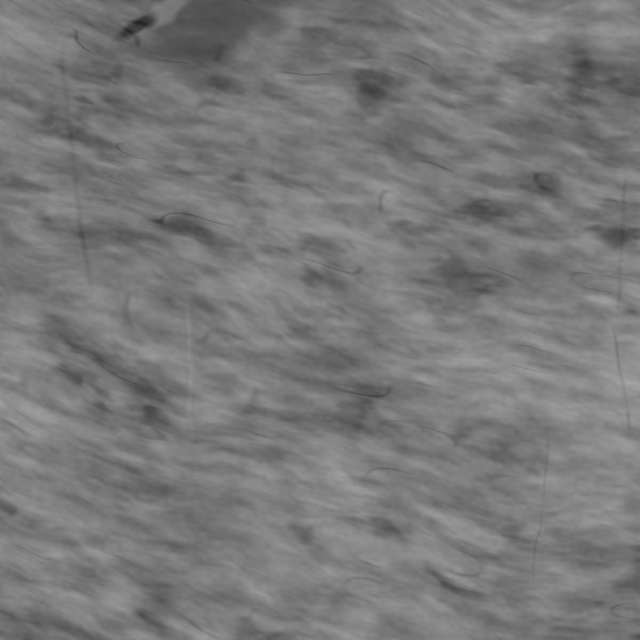
A WebGL 2 fragment shader for this texture:

```glsl
#version 300 es
precision highp float;

uniform vec2 u_resolution;
out vec4 fragColor;

// Integer hash, returned in -1..1
float hash(ivec2 cell, uint seed) {
  uvec2 c = uvec2(cell);
  uint h = c.x * 1597334677u ^ c.y * 3812015801u ^ seed * 2654435769u;
  h = (h ^ (h >> 16)) * 2246822519u;
  h = (h ^ (h >> 13)) * 3266489917u;
  h ^= h >> 16;
  return float(h >> 8) / 8388608.0 - 1.0;
}

float noise(vec2 p, uint seed) {
  ivec2 i = ivec2(floor(p));
  vec2 f = fract(p);
  f = f * f * (3.0 - 2.0 * f);
  float low = mix(hash(i, seed), hash(i + ivec2(1, 0), seed), f.x);
  float high = mix(hash(i + ivec2(0, 1), seed), hash(i + ivec2(1, 1), seed), f.x);
  return mix(low, high, f.y);
}

float fbm(vec2 p, uint seed, int octaves) {
  float sum = 0.0;
  float weight = 0.5;
  for (int k = 0; k < octaves; k++) {
    sum += weight * noise(p, seed + uint(k));
    p = p * 2.03 + 7.31;
    weight *= 0.5;
  }
  return sum;
}

// Coordinates that follow the slanted, slightly bending grain
vec2 grainSpace(vec2 p) {
  float bend = 0.38 * p.x - 0.09 * p.x * p.x;
  float warp = 0.022 * noise(p * 5.0, 11u) + 0.006 * noise(p * 17.0, 12u);
  return vec2(p.x - 0.3 * p.y, p.y + bend + warp);
}

// Soft rotated ellipse: 1 inside, 0 outside
float softEllipse(vec2 p, vec2 center, vec2 radii, float angle, float softness) {
  float c = cos(angle);
  float s = sin(angle);
  vec2 d = p - center;
  d = vec2(c * d.x + s * d.y, c * d.y - s * d.x) / radii;
  return 1.0 - smoothstep(1.0 - softness, 1.0 + softness, length(d));
}

// Thin wavering fissure running from bottom to top of a span
float fissure(vec2 p, vec2 span, float x, float slope, float width, uint seed) {
  float path = x + slope * (p.y - span.x);
  path += 0.009 * noise(vec2(p.y * 9.0, 0.5), seed) + 0.003 * noise(vec2(p.y * 40.0, 0.5), seed);
  float line = 1.0 - smoothstep(0.0, width, abs(p.x - path));
  float ends = smoothstep(span.x, span.x + 0.04, p.y) * (1.0 - smoothstep(span.y - 0.04, span.y, p.y));
  return line * ends * (0.6 + 0.4 * noise(vec2(p.y * 24.0, 2.5), seed));
}

// Short creases along the grain, drawn on the zero line of a noise
float creases(vec2 g, uint seed) {
  float ridge = 1.0 - smoothstep(0.0, 0.14, abs(noise(g * vec2(9.0, 34.0), seed)));
  return ridge * smoothstep(0.25, 0.75, noise(g * vec2(13.0, 24.0), seed + 1u));
}

float stoneTone(vec2 p) {
  vec2 g = grainSpace(p);

  // Clouds, bands and fine streaks
  float tone = 0.484;
  tone += 0.075 * fbm(p * vec2(4.0, 5.0), 21u, 4);
  tone += 0.036 * noise(g * vec2(8.0, 24.0), 31u);
  tone += 0.135 * fbm(g * vec2(18.0, 58.0), 41u, 3);
  tone += 0.012 * noise(p * 150.0, 51u);

  // Dark stains and small pits
  float stain = fbm(g * vec2(9.0, 19.0), 61u, 4);
  tone -= 0.12 * smoothstep(0.22, 0.65, stain);
  float pit = noise(g * vec2(24.0, 42.0), 71u);
  tone -= 0.09 * smoothstep(0.55, 0.95, pit) * smoothstep(-0.1, 0.4, stain);

  // Creases, stronger near the top
  tone -= mix(0.05, 0.09, p.y) * creases(g, 81u);

  // Long faint fissures
  tone -= 0.06 * fissure(p, vec2(0.53, 0.94), 0.145, -0.12, 0.008, 91u);
  tone -= 0.10 * fissure(p, vec2(0.31, 0.50), 0.985, -0.14, 0.005, 92u);
  tone -= 0.06 * fissure(p, vec2(0.50, 0.74), 0.962, 0.05, 0.006, 93u);
  tone -= 0.06 * fissure(p, vec2(0.06, 0.34), 0.838, 0.06, 0.004, 94u);
  tone += 0.06 * fissure(p, vec2(0.33, 0.54), 0.298, -0.05, 0.007, 95u);

  // Shaded hollow with a pale lip and a deep chip beside it
  vec2 rough = p + 0.022 * vec2(fbm(p * 18.0, 101u, 3), fbm(p * 18.0, 111u, 3));
  float hollow = softEllipse(rough, vec2(0.335, 0.975), vec2(0.115, 0.065), 0.45, 0.3);
  tone = mix(tone, 0.33 + 0.35 * (tone - 0.47), 0.85 * hollow);
  float lip = softEllipse(rough, vec2(0.262, 0.982), vec2(0.045, 0.017), 0.6, 0.4);
  tone = mix(tone, 0.57 + 0.5 * (tone - 0.47), 0.8 * lip);
  float chip = softEllipse(rough, vec2(0.215, 0.957), vec2(0.026, 0.011), 0.6, 0.5);
  return tone - 0.2 * chip;
}

void main() {
  vec2 p = gl_FragCoord.xy / u_resolution;
  fragColor = vec4(vec3(clamp(stoneTone(p), 0.0, 1.0)), 1.0);
}
```
